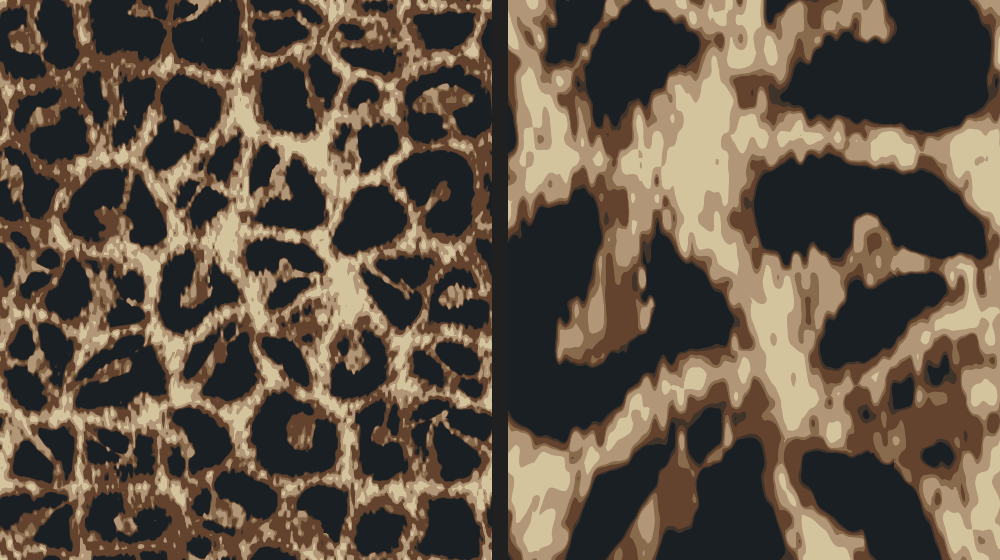
Left, the full canvas; right, a detail of the centre.
This pattern is drawn by a Shadertoy shader. Its source:

```glsl
// Seamless leopard fur: broken dark rosettes with ragged brown rims on tan and cream.

const vec2 GRID = vec2(6.0, 7.0);            // rosettes across the tile
const vec2 FINE_FUR = vec2(150.0, 84.0);     // short upright hairs
const vec2 COARSE_FUR = vec2(76.0, 46.0);    // tufts of hair
const vec2 LUMP_FREQ = vec2(17.0, 19.0);     // swelling of the outlines
const vec2 WARP_FREQ = vec2(11.0, 13.0);     // bending of the outlines
const vec2 REGION_FREQ = vec2(3.0, 3.0);     // broad light and dark zones
const float JITTER = 0.74;
const float WARP = 0.3;
const float LUMPS = 0.09;
const float GAP = 0.118;                     // half the space between rosettes
const float GAP_SPREAD = 0.09;
const float ROUNDING = 14.0;                 // higher gives sharper corners
const float RAGGED = 0.085;
const float MOTTLE = 0.15;
const float REGION = 0.18;
const float SOLID_SHARE = 0.08;
const float CLOSED_SHARE = 0.2;              // slits that stay shut
const float TAU = 6.28319;

const vec3 BLACK = vec3(0.10, 0.12, 0.14);
const vec3 UMBER = vec3(0.25, 0.20, 0.16);
const vec3 BROWN = vec3(0.39, 0.26, 0.18);
const vec3 OCHRE = vec3(0.53, 0.42, 0.30);
const vec3 TAN   = vec3(0.70, 0.59, 0.47);
const vec3 CREAM = vec3(0.83, 0.77, 0.62);

float hash(vec2 p) {
    return fract(sin(dot(p, vec2(127.1, 311.7))) * 43758.5453);
}

// Value noise that wraps over the unit square
float wrapNoise(vec2 uv, vec2 freq, float seed) {
    vec2 p = uv * freq, i = floor(p), f = fract(p);
    f = f * f * (3.0 - 2.0 * f);
    vec2 a = mod(i, freq) + seed, b = mod(i + 1.0, freq) + seed;
    return mix(mix(hash(a), hash(vec2(b.x, a.y)), f.x),
               mix(hash(vec2(a.x, b.y)), hash(b), f.x), f.y);
}

float smoothMax(float a, float b, float k) {
    float h = max(k - abs(a - b), 0.0) / k;
    return max(a, b) + h * h * k * 0.25;
}

vec2 rosetteCentre(vec2 cell) {
    vec2 id = mod(cell, GRID);
    return cell + 0.5 + JITTER * (vec2(hash(id + 3.7), hash(id + 21.3)) - 0.5);
}

// Returns the signed distance to the black marks and the distance to the cell border
vec2 rosettes(vec2 p, float gap, out vec2 id) {
    vec2 home = floor(p), nearest = home;
    float best = 1e3;
    for (int y = -1; y <= 1; y++)
    for (int x = -1; x <= 1; x++) {
        vec2 cell = home + vec2(x, y);
        float dist = length(rosetteCentre(cell) - p);
        if (dist < best) { best = dist; nearest = cell; }
    }

    // Rounded border distance and the radius that fits inside the cell
    vec2 centre = rosetteCentre(nearest);
    float sum = 0.0, inradius = 1.0;
    for (int y = -2; y <= 2; y++)
    for (int x = -2; x <= 2; x++) {
        if (x == 0 && y == 0) continue;
        vec2 other = rosetteCentre(nearest + vec2(x, y));
        vec2 span = other - centre;
        sum += exp(-ROUNDING * dot(0.5 * (centre + other) - p, normalize(span)));
        inradius = min(inradius, 0.5 * length(span));
    }
    float border = -log(sum) / ROUNDING;
    float dist = gap - border;
    id = mod(nearest, GRID);
    if (inradius < 0.24 || hash(id + 40.9) < SOLID_SHARE) return vec2(dist, border);

    // Hollow middle
    vec2 local = p - centre - 0.12 * (vec2(hash(id + 51.2), hash(id + 63.8)) - 0.5);
    float stretch = mix(0.75, 1.35, hash(id + 71.4));
    float hole = inradius * mix(0.2, 0.46, hash(id + 82.6))
               - length(local * vec2(stretch, 1.0 / stretch));

    // Uneven slits, wider outwards, that split the ring into lobes
    float lobes = 2.0 + floor(3.0 * hash(id + 94.1));
    float angle = atan(local.y, local.x);
    angle += 0.5 * sin(angle + TAU * hash(id + 105.5));
    float turn = (angle / TAU + hash(id + 117.9)) * lobes;
    float chance = hash(id + 130.0 + mod(floor(turn), lobes) * 7.3);
    float slitWidth = chance < CLOSED_SHARE ? -0.06 : mix(0.02, 0.065, chance);
    float across = abs(sin((fract(turn) - 0.5) * TAU / lobes));
    float slit = slitWidth + length(local) * (0.06 - across);

    return vec2(smoothMax(dist, smoothMax(hole, slit, 0.08), 0.14), border);
}

void mainImage(out vec4 fragColor, in vec2 fragCoord) {
    vec2 uv = fragCoord / iResolution.xy;

    // Wrapping noise layers; the hair leans from place to place
    vec2 warp = vec2(wrapNoise(uv, WARP_FREQ, 5.1), wrapNoise(uv, WARP_FREQ, 33.7)) - 0.5;
    float lean = wrapNoise(uv, GRID, 57.3) - 0.5;
    vec2 furUv = uv + vec2(0.05 * lean, 0.0);
    float fine = wrapNoise(furUv, FINE_FUR, 11.9) - 0.5;
    float coarse = wrapNoise(furUv, COARSE_FUR, 77.7) - 0.5;
    float lump = wrapNoise(uv, LUMP_FREQ, 91.3) - 0.5;
    float region = wrapNoise(uv, REGION_FREQ, 9.4) - 0.5;

    // Ragged marks
    vec2 id;
    float gap = GAP + GAP_SPREAD * region;
    vec2 marks = rosettes(uv * GRID + WARP * warp, gap, id);
    float dist = marks.x + LUMPS * lump + RAGGED * (0.65 * fine + 0.35 * coarse);

    // Lightness of the fur away from the marks, darker inside the rosettes
    float mottle = MOTTLE * (0.55 * fine + 0.55 * coarse);
    float tone = dist + smoothstep(0.0, 0.06, dist) * (REGION * region + mottle);
    float middle = 0.016 + 0.032 * hash(id + 150.3) + 0.6 * mottle;
    float inside = smoothstep(gap + 0.03, gap + 0.14, marks.y);
    tone = mix(tone, middle, inside * smoothstep(0.0, 0.03, dist));
    tone = max(tone, min(dist, 0.018));

    // Flat colour steps
    float soft = clamp(0.5 * fwidth(tone), 0.0005, 0.01);
    vec3 color = mix(BLACK, UMBER, smoothstep(-soft, soft, tone));
    color = mix(color, BROWN, smoothstep(-soft, soft, tone - 0.01));
    color = mix(color, OCHRE, smoothstep(-soft, soft, tone - 0.029));
    color = mix(color, TAN, smoothstep(-soft, soft, tone - 0.046));
    color = mix(color, CREAM, smoothstep(-soft, soft, tone - 0.102));
    fragColor = vec4(color, 1.0);
}
```
